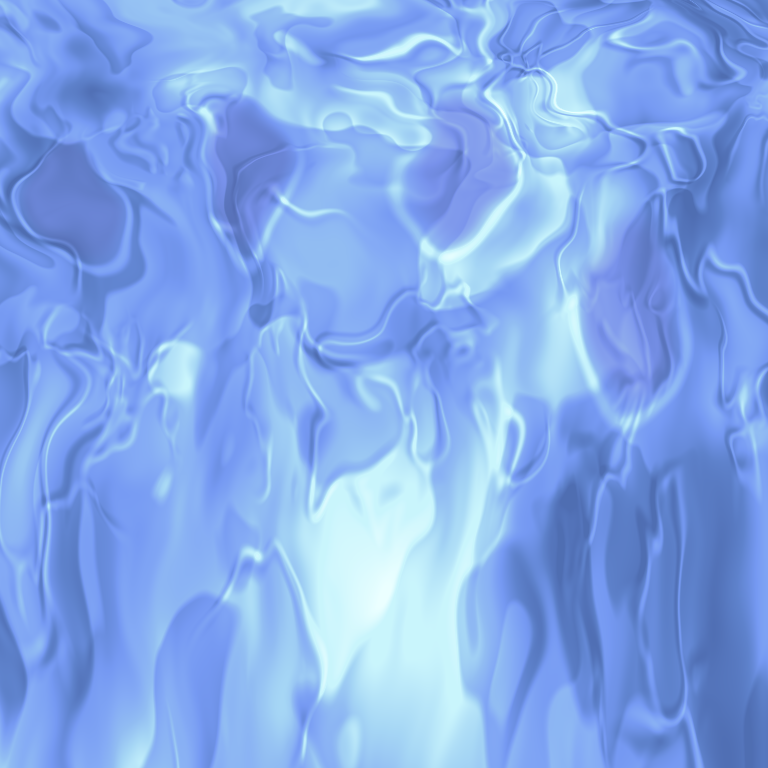
A Shadertoy shader for this texture:

```glsl
// Crumpled translucent blue ice: warped noise is cut into sharp folds, streaked
// downwards, embossed with thin creases and hollowed by a few oval pockets.
// The summed tone, centred on zero, is then coloured by a blue to white ramp.

float hash(vec2 p) {
    vec3 q = fract(vec3(p.xyx) * 0.1031);
    q += dot(q, q.yzx + 33.33);
    return fract((q.x + q.y) * q.z);
}

float noise(vec2 p) {
    vec2 cell = floor(p), f = fract(p);
    f = f * f * (3.0 - 2.0 * f);
    float low = mix(hash(cell), hash(cell + vec2(1, 0)), f.x);
    float high = mix(hash(cell + vec2(0, 1)), hash(cell + vec2(1, 1)), f.x);
    return mix(low, high, f.y);
}

// Three octaves, turned between steps, in the range 0 to 1
float fbm(vec2 p) {
    float sum = 0.0, weight = 0.5;
    for (int i = 0; i < 3; i++) {
        sum += weight * noise(p);
        p = mat2(1.6, 1.2, -1.2, 1.6) * p + 17.3;
        weight *= 0.5;
    }
    return sum / 0.875;
}

// Overlapping sheets: a slow rise that ends in a sharp, smoothed edge
float fold(vec2 p, float layers, float softness) {
    float f = fract(fbm(p) * layers);
    return f * (1.0 - smoothstep(1.0 - softness, 1.0, f)) - 0.48;
}

float crease(vec2 p, float width) {
    return 1.0 - smoothstep(0.0, width, abs(fbm(p) - 0.5));
}

// A bright crease with a dark shadow along one side
float relief(vec2 p, vec2 shadowShift, float width) {
    return crease(p, width) - 0.8 * crease(p + shadowShift, width * 1.4);
}

// x: hollow inside, y: bright rim, strongest along the lower edge
vec2 pocket(vec2 p, vec2 centre, vec2 radius) {
    vec2 d = (p - centre) / radius;
    float r = length(d);
    float rim = smoothstep(0.88, 1.0, r) * (1.0 - smoothstep(1.02, 1.16, r));
    return vec2(1.0 - smoothstep(0.65, 1.0, r), rim * smoothstep(0.9, -0.5, -d.y * -1.0));
}

float rise(float from, float to, float t) {
    return clamp((t - from) / (to - from), 0.0, 1.0);
}

vec3 iceRamp(float t) {
    vec3 c = mix(vec3(0.31, 0.43, 0.70), vec3(0.37, 0.51, 0.80), rise(-2.4, -1.45, t));
    c = mix(c, vec3(0.46, 0.60, 0.95), rise(-1.45, -0.65, t));
    c = mix(c, vec3(0.52, 0.67, 0.96), rise(-0.65, 0.0, t));
    c = mix(c, vec3(0.57, 0.74, 0.95), rise(0.0, 0.55, t));
    c = mix(c, vec3(0.65, 0.84, 0.96), rise(0.55, 1.05, t));
    c = mix(c, vec3(0.79, 0.96, 0.99), rise(1.05, 1.7, t));
    return mix(c, vec3(0.92, 1.0, 1.0), rise(1.9, 2.9, t));
}

void mainImage(out vec4 fragColor, in vec2 fragCoord) {
    vec2 uv = fragCoord / iResolution.y;

    // Long vertical shapes below, tight swirls towards the top
    vec2 p = vec2(uv.x, 0.45 * uv.y + 0.45 * uv.y * uv.y * uv.y);
    vec2 warp = vec2(fbm(p * 5.0 + 3.1), fbm(p * 5.0 + 41.7)) - 0.5;
    float swirl = mix(0.16, 0.38, smoothstep(0.5, 1.0, uv.y));
    vec2 q = p + swirl * warp;

    // Broad patches, streaks and folded sheets
    float tone = 2.4 * (noise(q * vec2(5.0, 5.5) + 8.3) - 0.5);
    tone += 2.6 * (fbm(q * vec2(17.0, 5.0) + 23.0) - 0.5);
    tone += 1.3 * fold(q * vec2(4.5, 3.6) + 5.0, 4.0, 0.10);
    tone += 0.8 * fold(q * vec2(10.0, 6.0) + 61.0, 3.0, 0.14);

    // Creases come and go across the surface
    float broken = smoothstep(0.3, 0.65, noise(q * 9.0 + 77.0));
    float fine = smoothstep(0.4, 0.7, noise(q * 7.0 + 13.0));
    tone += 1.3 * broken * relief(q * vec2(7.0, 4.5) + 31.0, vec2(0.06, 0.04), 0.028);
    tone += 0.9 * fine * relief(q * vec2(15.0, 9.0) + 91.0, vec2(0.09, -0.06), 0.045);

    // Light glowing through near the bottom, shade on the right
    vec2 glow = (uv - vec2(0.52, 0.10)) / vec2(0.16, 0.22);
    tone += 1.3 * exp(-dot(glow, glow)) - 0.5 * smoothstep(0.65, 1.0, uv.x);

    // Shrinking oval pockets across the upper half
    float hollow = 0.0;
    for (int i = 0; i < 4; i++) {
        float k = float(i);
        vec2 centre = vec2(fract(0.82 + 0.76 * k), 0.58 + 0.24 * fract(0.9 * k));
        vec2 shape = pocket(uv + 0.12 * warp, centre, vec2(0.085, 0.13) / (1.0 + 0.2 * k));
        hollow = max(hollow, shape.x);
        tone += 1.1 * shape.y;
    }
    tone = mix(tone, 0.55 * tone - 0.9, 0.8 * hollow);

    vec3 violetTint = vec3(1.02, 0.95, 0.97);
    vec3 colour = iceRamp(tone + 0.05) * mix(vec3(1.0), violetTint, hollow);
    fragColor = vec4(colour, 1.0);
}
```
